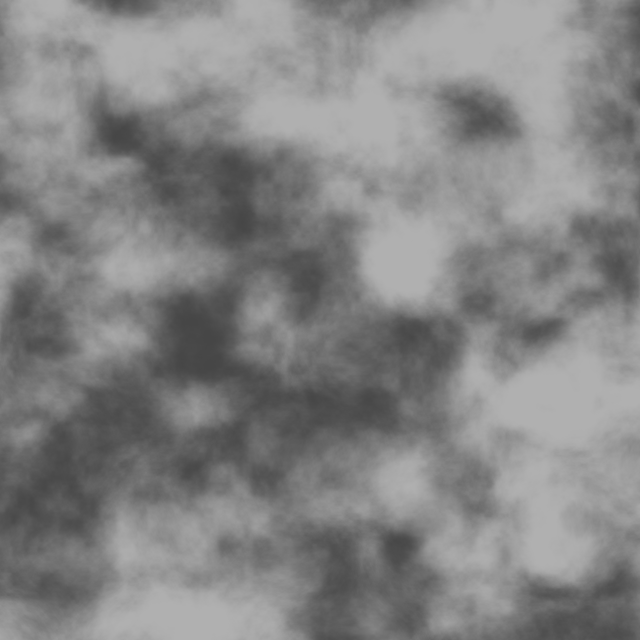
This texture is drawn by a three.js fragment shader. Its source:

```glsl
// Soft grey clouds: broad pale billows broken by small smoky dark patches.
varying vec2 vUv;

const vec3 DARK_SMOKE = vec3(0.275);
const vec3 PALE_CLOUD = vec3(0.69);
const float BROAD_SCALE = 4.0;     // cells of the broad drift across the canvas
const float PATCH_SCALE = 9.0;     // cells of the largest patches
const float BROAD_SHARE = 0.28;    // weight of the broad drift
const int OCTAVES = 7;
const float GAIN = 0.5;            // strength of each finer octave
const float LACUNARITY = 2.03;     // scale step between octaves
const float WARP_AMOUNT = 0.25;    // bend of the patches in noise cells
const float TONE_LOW = 0.19;       // noise level that turns fully dark
const float TONE_HIGH = 0.725;     // noise level that turns fully pale
const vec2 SEED = vec2(17.3, 41.7);

float hash(vec2 cell) {
  return fract(sin(dot(cell, vec2(127.1, 311.7))) * 43758.5453);
}

// Value noise with a quintic fade
float valueNoise(vec2 p) {
  vec2 cell = floor(p);
  vec2 f = fract(p);
  vec2 fade = f * f * f * (f * (f * 6.0 - 15.0) + 10.0);
  float bottom = mix(hash(cell), hash(cell + vec2(1.0, 0.0)), fade.x);
  float top = mix(hash(cell + vec2(0.0, 1.0)), hash(cell + vec2(1.0)), fade.x);
  return mix(bottom, top, fade.y);
}

// Octave sum, normalised to 0..1; each octave is shifted to hide the grid
float fbm(vec2 p) {
  float sum = 0.0;
  float total = 0.0;
  float amplitude = 1.0;
  for (int i = 0; i < OCTAVES; i++) {
    sum += amplitude * valueNoise(p);
    total += amplitude;
    amplitude *= GAIN;
    p = p * LACUNARITY + SEED;
  }
  return sum / total;
}

void main() {
  // Small patches, bent slightly so they look torn rather than square
  vec2 p = vUv * PATCH_SCALE + SEED;
  vec2 bend = vec2(valueNoise(p + vec2(5.2, 1.3)), valueNoise(p + vec2(31.7, 19.2))) - 0.5;
  float patches = fbm(p + WARP_AMOUNT * bend);

  // Broad drift that gathers the patches into groups
  float drift = valueNoise(vUv * BROAD_SCALE + SEED.yx);
  float density = mix(patches, drift, BROAD_SHARE);

  // Soft tone curve: flat highlights and shadows, skewed to pale
  float tone = smoothstep(TONE_LOW, TONE_HIGH, density);
  gl_FragColor = vec4(mix(DARK_SMOKE, PALE_CLOUD, tone), 1.0);
}
```
